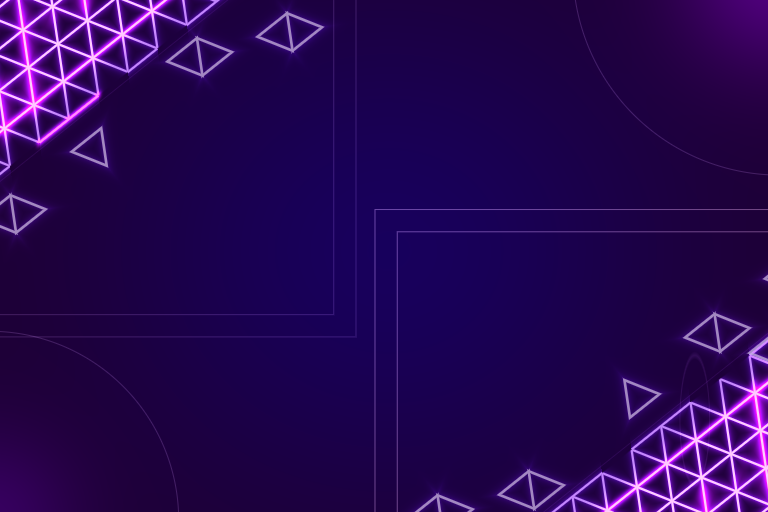
A Shadertoy shader for this background:

```glsl
// Neon triangle lattices in two corners of a dark violet field with thin frames and arcs.

// Lattice steps: one along the band, one across it
const mat2 LATTICE = mat2(0.0576, 0.0459, 0.0107, -0.0732);
const float ROW_HEIGHT = 0.0638;
const vec3 MAGENTA = vec3(0.78, 0.05, 0.95);
const vec3 VIOLET = vec3(0.30, 0.06, 0.65);
const vec3 PALE = vec3(0.95, 0.84, 0.98);

float hash(vec2 p) {
    return fract(sin(dot(p, vec2(127.1, 311.7))) * 43758.5453);
}

float noise(vec2 p) {
    vec2 i = floor(p), f = fract(p);
    f = f * f * (3.0 - 2.0 * f);
    return mix(mix(hash(i), hash(i + vec2(1, 0)), f.x),
               mix(hash(i + vec2(0, 1)), hash(i + vec2(1, 1)), f.x), f.y);
}

// Coverage of a line with the given half width
float stroke(float d, float halfWidth) {
    float px = 1.0 / iResolution.y;
    return clamp((halfWidth - abs(d)) / px + 0.5, 0.0, 1.0) * min(1.0, 2.0 * halfWidth / px);
}

// Distance to the outline of one lattice triangle, in lattice coordinates
float triangleEdge(vec2 w) {
    return abs(max(w.x, max(-0.5 - w.y, w.y - w.x - 0.5))) * ROW_HEIGHT;
}

// Glowing lattice filling w.y < 1; gaps are the open cells of its outer row
vec3 lattice(vec2 w, vec3 gaps) {
    vec3 c = vec3(w, w.x - w.y);
    vec3 d = abs(c - round(c)) * ROW_HEIGHT;
    float row = round(w.y);
    bool closed = all(notEqual(vec3(floor(w.x)), gaps));
    if (row > 1.5 || (row > 0.5 && !closed)) d.y = 1.0;
    float inside = 1.0 - smoothstep(0.97, 1.03, w.y);
    float core = max(stroke(d.y, 0.0022), inside * stroke(min(d.x, d.z), 0.0022));
    float halo = max(exp(-d.y / 0.006), inside * exp(-min(d.x, d.z) / 0.006));
    float energy = 1.0 - smoothstep(-0.1, 0.7, w.y);

    // Uneven hot streaks, then the bright beam along the first row
    float hot = smoothstep(0.4, 0.8, noise(w * 1.1 + 4.0)) * energy;
    float beam = exp(-pow(w.y * ROW_HEIGHT / 0.007, 2.0));
    vec3 col = VIOLET * halo * 0.75;
    col += MAGENTA * (hot * exp(-d.x / 0.012) + 0.65 * beam + 0.3 * halo * energy);
    col = mix(col, PALE, core * mix(0.6, 0.95, energy));
    return col + vec3(0.09, 0.04, 0.12) * stroke((w.y - 1.18) * ROW_HEIGHT, 0.0008);
}

void mainImage(out vec4 fragColor, in vec2 fragCoord) {
    vec2 p = fragCoord / iResolution.xy * vec2(1.5, 1.0);

    // Blue centre fading to plum
    float r = length((p - vec2(0.76, 0.51)) * vec2(0.9, 1.0));
    vec3 col = mix(vec3(0.092, 0.0, 0.36), vec3(0.115, 0.0, 0.215), smoothstep(0.0, 0.75, r));

    // Corner discs with purple glows
    float low = length(p - vec2(-0.02, -0.016));
    float high = length(p - vec2(1.523, 1.062));
    col += vec3(0.10, 0.0, 0.16) * exp(-pow(low / 0.17, 2.0));
    col += vec3(0.21, 0.0, 0.29) * exp(-pow(high / 0.20, 2.0));
    col += vec3(0.15, 0.12, 0.16) * (stroke(low - 0.369, 0.001) + stroke(high - 0.404, 0.001));

    // Nested frame corners
    for (int i = 0; i < 2; i++) {
        float inset = float(i) * 0.0435;
        vec2 a = p - vec2(0.6953 - inset, 0.342 + inset);
        vec2 b = p - vec2(0.7324 + inset, 0.5908 - inset);
        col += vec3(0.14, 0.11, 0.15) * stroke(max(a.x, -a.y), 0.001);
        col += vec3(0.32, 0.27, 0.29) * stroke(max(-b.x, b.y), 0.001);
    }

    // Faint narrow loop behind the lower lattice
    vec2 loopPos = (p - vec2(1.357, 0.18)) / vec2(0.029, 0.126);
    col += vec3(0.10, 0.06, 0.12) * stroke((length(loopPos) - 1.0) * 0.029, 0.0008);

    // Corner lattices, the lower one turned half around
    mat2 toLattice = inverse(LATTICE);
    vec2 upper = toLattice * (p - vec2(0.1816, 0.8867));
    vec2 lower = -toLattice * (p - vec2(1.3594, 0.1406));
    col += lattice(upper, vec3(-3, 0, 2)) + lattice(lower, vec3(2, -1, -2));
    float along = max(abs(upper.x + 1.0) - 1.0, 0.0);
    float rim = length(vec2(along, upper.y - 1.0)) * ROW_HEIGHT;
    col += MAGENTA * 0.8 * exp(-pow(rim / 0.006, 2.0));

    // Loose pieces: z is 0 for a diamond, -1 or 1 for its left or right half
    vec3 pieces[10] = vec3[10](
        vec3(0.566, 0.9375, 0), vec3(0.390, 0.889, 0), vec3(0.026, 0.582, 0),
        vec3(1.401, 0.350, 0), vec3(1.038, 0.043, 0), vec3(0.860, -0.004, 0),
        vec3(1.527, 0.320, 0), vec3(1.557, 0.465, 0),
        vec3(0.203, 0.713, -1), vec3(1.225, 0.221, 1));
    float d = 1.0;
    for (int i = 0; i < 10; i++) {
        vec2 w = toLattice * (p - pieces[i].xy);
        if (pieces[i].z < 0.5) d = min(d, triangleEdge(w));
        if (pieces[i].z > -0.5) d = min(d, triangleEdge(-w));
    }
    col += VIOLET * 0.45 * exp(-d / 0.007);
    col = mix(col, vec3(0.74, 0.66, 0.82), 0.8 * stroke(d, 0.0026));

    fragColor = vec4(min(col, 1.0), 1.0);
}
```
